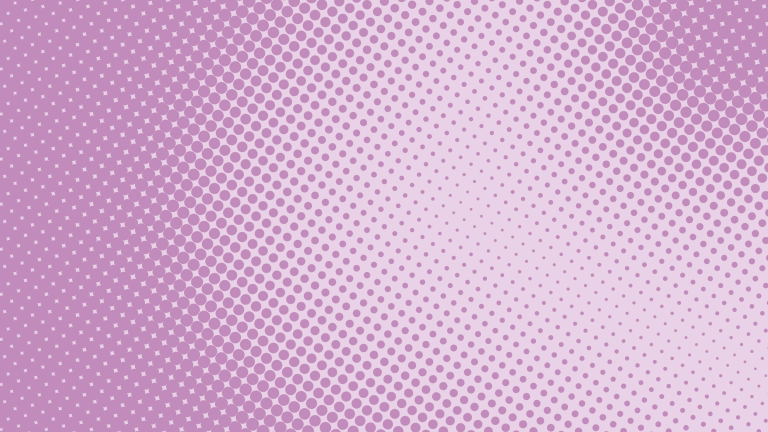
Reproduce this background procedurally as a WebGL 2 fragment shader.

```glsl
#version 300 es
precision highp float;
// Mauve halftone: a tilted grid of dots that swell away from a pale, bent valley.
uniform vec2 u_resolution;
out vec4 fragColor;

const float PITCH = 0.02894; // dot spacing, in canvas heights

float segmentDistance(vec2 p, vec2 a, vec2 b) {
    vec2 ab = b - a;
    float t = clamp(dot(p - a, ab) / dot(ab, ab), 0.0, 1.0);
    return length(p - a - ab * t);
}

float smoothMax(float a, float b, float k) {
    float h = max(k - abs(a - b), 0.0) / k;
    return max(a, b) + 0.25 * h * h * k;
}

// Dot radius in grid cells; above 0.5 the dots overlap and leave small stars.
float dotRadius(vec2 p) {
    vec2 bend = vec2(1.065, 0.514);
    float valley = min(segmentDistance(p, bend, vec2(1.829, 0.097)),
                       segmentDistance(p, bend, vec2(1.204, 0.699)));
    float corner = 0.66 - 0.734 * distance(p, vec2(1.748, 0.977));
    float r = smoothMax(0.1 + 0.605 * valley, corner, 0.06);

    // Compress the largest sizes so that the gaps never close
    float excess = max(r - 0.48, 0.0);
    return min(r, 0.48) + 0.14 * (1.0 - exp(-excess / 0.14));
}

void main() {
    vec2 p = gl_FragCoord.xy / u_resolution.y;

    // Grid tilted by a slope of two in three
    vec2 axis = normalize(vec2(3.0, -2.0));
    mat2 tilt = mat2(axis, vec2(-axis.y, axis.x));
    vec2 origin = vec2(0.665, 0.660);
    vec2 grid = transpose(tilt) * (p - origin) / PITCH;
    vec2 cell = floor(grid + 0.5);

    // Nearest dot edge, including overlapping neighbours
    float edge = 1.0;
    for (int y = -1; y <= 1; y++) {
        for (int x = -1; x <= 1; x++) {
            vec2 center = cell + vec2(x, y);
            float radius = dotRadius(origin + tilt * center * PITCH);
            edge = min(edge, distance(grid, center) - radius);
        }
    }

    float pixel = 1.0 / (u_resolution.y * PITCH);
    float ink = 1.0 - smoothstep(-0.7 * pixel, 0.7 * pixel, edge);

    vec3 paper = vec3(0.914, 0.82, 0.904);
    vec3 mauve = vec3(0.757, 0.548, 0.735);
    fragColor = vec4(mix(paper, mauve, ink), 1.0);
}
```
